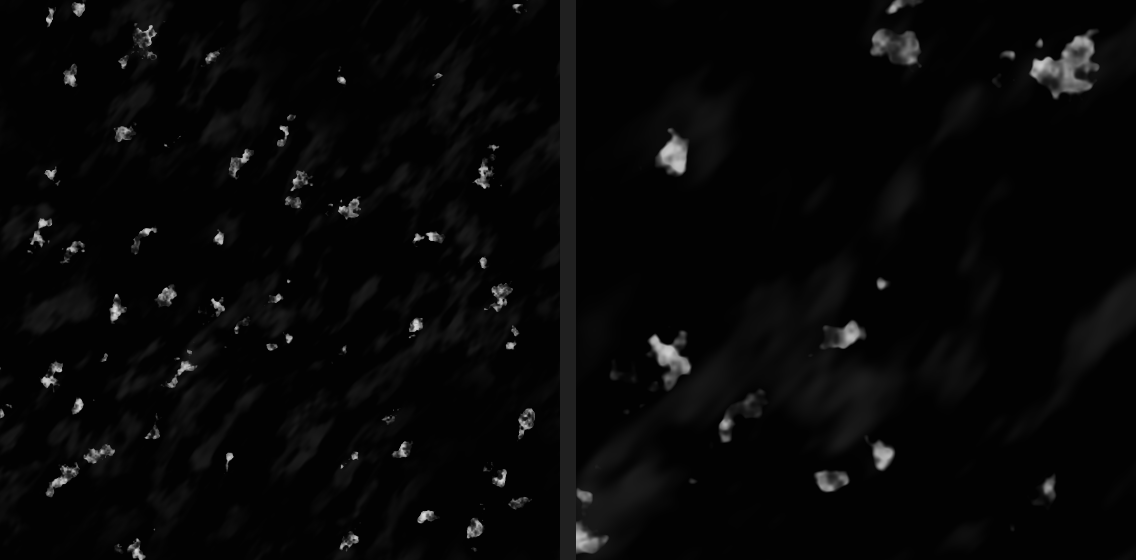
Left: the whole. Right: its middle third, enlarged.
Write a WebGL 2 fragment shader that draws this texture map.

```glsl
#version 300 es
precision highp float;
// Near-black rock surface with pale mineral flecks and faint slanted scratches.
// Flecks are ragged ellipses on a jittered grid, eroded by fractal noise;
// the scratches are stretched noise, faded in and out by broad patches.

uniform vec2 u_resolution;
out vec4 fragColor;

const float BASE_TONE = 0.008;
const float STREAK_TONE = 0.088;
const float FLECK_DARK = 0.10;
const float FLECK_BRIGHT = 0.82;
const float FLECK_GRID = 9.0;
const float FLECK_CHANCE = 0.64;
const float GRAIN_SLANT = 0.88;

// Integer hash of a lattice cell, giving 0..1
float hash(vec2 cell, float seed) {
    uvec3 h = uvec3(ivec3(vec3(cell, seed)) + 4096);
    uint n = h.x * 1597334673u ^ h.y * 3812015801u ^ h.z * 2798796415u;
    n = (n ^ (n >> 15)) * 2246822519u;
    n = (n ^ (n >> 13)) * 3266489917u;
    return float((n ^ (n >> 16)) >> 8) / 16777216.0;
}

float valueNoise(vec2 p, float seed) {
    vec2 cell = floor(p);
    vec2 f = fract(p);
    f = f * f * (3.0 - 2.0 * f);
    float low = mix(hash(cell, seed), hash(cell + vec2(1, 0), seed), f.x);
    float high = mix(hash(cell + vec2(0, 1), seed), hash(cell + vec2(1, 1), seed), f.x);
    return mix(low, high, f.y);
}

float fractalNoise(vec2 p, float seed) {
    float sum = 0.0;
    float weight = 0.533;
    for (int octave = 0; octave < 3; octave++) {
        sum += weight * valueNoise(p, seed + float(octave));
        p = p * 2.03 + 7.3;
        weight *= 0.55;
    }
    return sum;
}

// Coordinates of p along (x) and across (y) the given angle
vec2 alongAngle(vec2 p, float angle) {
    float c = cos(angle);
    float s = sin(angle);
    return vec2(c * p.x + s * p.y, c * p.y - s * p.x);
}

// Faint scratches, interrupted by calm dark areas
float streaks(vec2 p) {
    vec2 bend = 0.025 * vec2(valueNoise(p * 7.0, 20.0), valueNoise(p * 7.0, 21.0));
    vec2 q = alongAngle(p + bend, GRAIN_SLANT);
    float ridge = smoothstep(0.49, 0.80, fractalNoise(q * vec2(15.0, 36.0), 30.0));
    float patches = smoothstep(0.25, 0.62, fractalNoise(p * 3.5, 40.0));
    float grain = 0.65 + 0.5 * valueNoise(q * vec2(50.0, 110.0), 50.0);
    return ridge * patches * grain;
}

// Highest inner depth of the flecks around p; positive inside a fleck
float fleckDepth(vec2 p, float erosion) {
    vec2 home = floor(p * FLECK_GRID);
    float depth = -1.0;
    for (int y = -1; y <= 1; y++) {
        for (int x = -1; x <= 1; x++) {
            vec2 cell = home + vec2(x, y);
            if (hash(cell, 60.0) > FLECK_CHANCE) continue;
            vec2 jitter = vec2(hash(cell, 61.0), hash(cell, 62.0));
            vec2 center = (cell + jitter) / FLECK_GRID;
            float angle = GRAIN_SLANT + 0.9 * (hash(cell, 63.0) - 0.4);
            float size = mix(0.6, 1.15, hash(cell, 64.0));
            vec2 radii = size * vec2(0.034, mix(0.013, 0.020, hash(cell, 65.0)));
            float solidity = mix(0.55, 1.0, hash(cell, 66.0));
            float reach = length(alongAngle(p - center, angle) / radii);
            depth = max(depth, solidity - reach + erosion);
        }
    }
    return depth;
}

// Brightness of the flecks, with crisp ragged rims and dark pits
float flecks(vec2 p) {
    vec2 warp = 0.014 * vec2(valueNoise(p * 38.0, 70.0), valueNoise(p * 38.0, 71.0));
    float erosion = 2.6 * (fractalNoise(p * 58.0, 80.0) - 0.54);
    float depth = fleckDepth(p + warp - 0.007, erosion);
    float cover = smoothstep(-0.05, 0.30, depth);
    float facet = fractalNoise(p * 78.0, 90.0);
    float pits = smoothstep(0.22, 0.46, fractalNoise(p * 66.0, 100.0));
    float tone = mix(FLECK_DARK, FLECK_BRIGHT, smoothstep(0.2, 0.78, facet));
    return cover * tone * mix(0.2, 1.0, pits) * (0.8 + 0.25 * min(depth, 1.0));
}

void main() {
    vec2 p = gl_FragCoord.xy / min(u_resolution.x, u_resolution.y);
    float tone = BASE_TONE + STREAK_TONE * streaks(p);
    tone = max(tone, flecks(p));
    fragColor = vec4(vec3(tone), 1.0);
}
```
